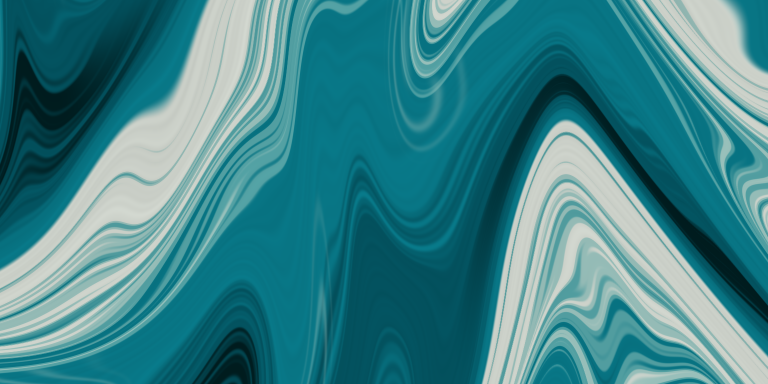
Give the GLSL for this background, as a Shadertoy shader.

```glsl
// Folded ribbons of marbled ink: teal, pale aqua and cream with fine strands.

const vec3 INK   = vec3(0.00, 0.11, 0.12);
const vec3 DEEP  = vec3(0.01, 0.32, 0.37);
const vec3 TEAL  = vec3(0.03, 0.46, 0.52);
const vec3 AQUA  = vec3(0.32, 0.62, 0.63);
const vec3 PALE  = vec3(0.58, 0.73, 0.71);
const vec3 CREAM = vec3(0.79, 0.81, 0.78);

const float CREST_X       = 1.46;  // ribbons climb to this x, then descend
const float CREST_HEIGHT  = 1.15;
const float CREST_ROUND   = 0.006;
const int   FOLDS         = 3;     // octaves of folding
const float FOLD_FREQ     = 4.1;
const float FOLD_SIZE     = 0.28;
const float FOLD_TURN     = 0.85;
const float RIBBON_RATE   = 0.80;  // ribbon cycles per unit of unfolded height
const float RIBBON_SHIFT  = 0.42;
const int   STRAND_LAYERS = 6;
const float STRAND_FREQ   = 45.0;
const float LIGHT_STRANDS = 0.14;  // strand contrast in the light ribbons
const float DARK_STRANDS  = 0.030; // strand contrast in the dark ribbons
const float STRAND_SHADE  = 0.022; // brightness change along all strands
const float WISP_STRENGTH = 0.40;
const int   SAMPLES       = 2;     // antialiasing samples per axis

mat2 rotation(float a) {
    float c = cos(a), s = sin(a);
    return mat2(c, s, -s, c);
}

// Pulls the plane up to a steep crest, then folds it with shears.
vec2 foldPlane(vec2 p) {
    float side = p.x - CREST_X;
    p.y += CREST_HEIGHT * pow(side * side + CREST_ROUND, 0.25);
    p = rotation(0.98) * p;
    float freq = FOLD_FREQ, size = FOLD_SIZE;
    for (int i = 0; i < FOLDS; i++) {
        float phase = float(i) * 1.9;
        p.x += size * sin(freq * p.y + phase + 0.6);
        p.y += size * sin(freq * p.x + phase * 1.7 + 2.2);
        p *= rotation(FOLD_TURN);
        freq *= 1.62;
        size *= 0.50;
    }
    return p;
}

// Layered sines across the ribbon; layers too fine for the pixel fade out.
float strands(float across, float along, float pixel) {
    float sum = 0.0, freq = STRAND_FREQ, weight = 0.50;
    for (int i = 0; i < STRAND_LAYERS; i++) {
        float n = float(i);
        float fade = exp(-0.10 * pow(freq * pixel, 2.0));
        float drift = 1.6 * sin(along * 1.7 + n * 2.1);
        sum += weight * fade * sin(freq * across + drift + n * n * 1.3);
        freq *= 1.56;
        weight *= 0.95;
    }
    return sum;
}

// One ribbon cycle: crisp cream edge, dark trough, then slowly back to cream.
vec3 ribbonColor(float t, float inkAmount) {
    vec3 c = mix(CREAM, TEAL, smoothstep(0.0, 0.025, t));
    c = mix(c, DEEP, smoothstep(0.05, 0.13, t));
    float ink = smoothstep(0.14, 0.20, t) * (1.0 - smoothstep(0.23, 0.29, t));
    c = mix(c, INK, ink * inkAmount);
    c = mix(c, TEAL, smoothstep(0.31, 0.41, t));
    c = mix(c, AQUA, smoothstep(0.56, 0.63, t));
    c = mix(c, PALE, smoothstep(0.69, 0.74, t));
    return mix(c, CREAM, smoothstep(0.79, 0.83, t));
}

// Faint curled lines that drift in isolated islands.
float wisps(vec2 q) {
    float island = sin(5.3 * q.x + 1.2 * sin(2.3 * q.y)) * sin(4.1 * q.y + 0.8);
    float rings = 0.5 + 0.5 * sin(38.0 * island + 3.0 * sin(3.0 * q.y));
    float pixel = fwidth(island) * 38.0;
    rings = mix(0.25, pow(rings, 3.0), exp(-0.15 * pixel * pixel));
    return rings * smoothstep(0.45, 0.80, island);
}

vec3 marble(vec2 p) {
    vec2 q = foldPlane(p);
    float across = q.x * RIBBON_RATE + RIBBON_SHIFT;
    float t = fract(across);

    // Strands shift the tone, most strongly in the light part.
    float edge = smoothstep(0.96, 1.0, t);
    float lightPart = smoothstep(0.48, 0.70, t) * (1.0 - edge);
    float darkPart = smoothstep(0.04, 0.12, t) * (1.0 - lightPart) * (1.0 - edge);
    float contrast = LIGHT_STRANDS * lightPart + DARK_STRANDS * darkPart;
    float strand = strands(across, q.y, fwidth(across));
    float tone = clamp(t + contrast * strand, 0.0, 1.0);

    float inkAmount = smoothstep(-0.5, 0.5, sin(2.6 * q.y + 1.0));
    vec3 c = ribbonColor(tone, inkAmount);
    c *= 1.0 + STRAND_SHADE * strand;

    float wispArea = smoothstep(0.30, 0.38, t) * (1.0 - smoothstep(0.54, 0.62, t));
    return mix(c, PALE, WISP_STRENGTH * wispArea * wisps(q));
}

void mainImage(out vec4 fragColor, in vec2 fragCoord) {
    vec3 sum = vec3(0.0);
    for (int i = 0; i < SAMPLES * SAMPLES; i++) {
        vec2 cell = vec2(i % SAMPLES, i / SAMPLES) + 0.5;
        vec2 offset = cell / float(SAMPLES) - 0.5;
        sum += marble((fragCoord + offset) / iResolution.y);
    }
    fragColor = vec4(sum / float(SAMPLES * SAMPLES), 1.0);
}
```
